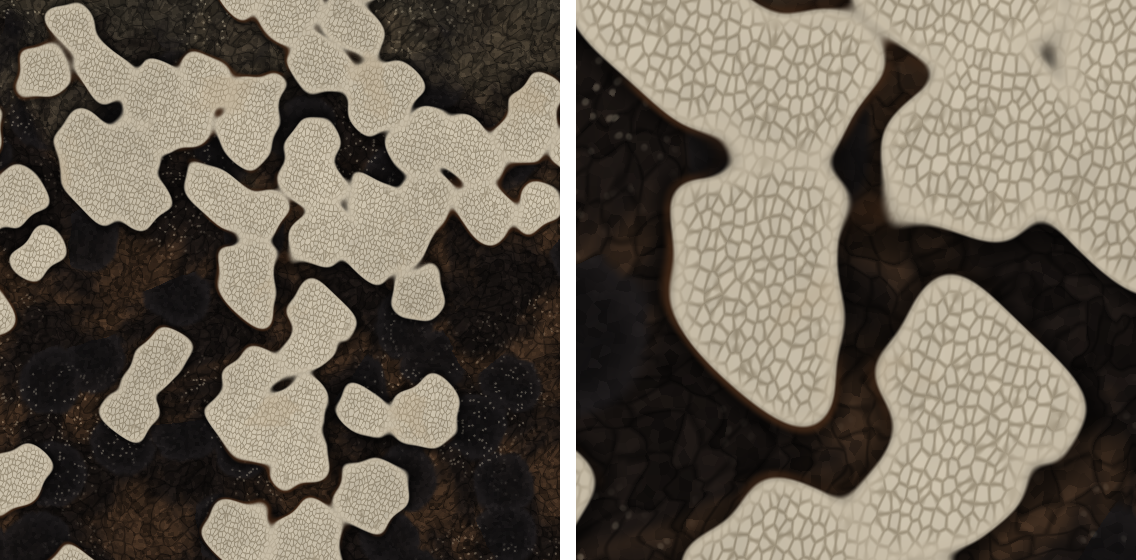
Left: the whole. Right: its middle third, enlarged.
This texture is drawn by a Shadertoy shader. Its source:

```glsl
vec3 hash(vec2 p) {
    vec3 q = fract(p.xyx * vec3(0.1031, 0.1030, 0.0973));
    q += dot(q, q.yxz + 33.33);
    return fract((q.xxy + q.yzz) * q.zyx);
}

// Cellular noise: nearest distance, second distance, random value of the cell
vec3 cells(vec2 p) {
    vec2 base = floor(p);
    vec3 best = vec3(9.0, 9.0, 0.0);
    for (int j = -1; j <= 1; j++)
    for (int i = -1; i <= 1; i++) {
        vec2 id = base + vec2(i, j);
        vec3 h = hash(id + 71.0);
        float d = length(id + 0.1 + 0.8 * h.xy - p);
        if (d < best.x) best = vec3(d, best.x, h.z);
        else best.y = min(best.y, d);
    }
    return best;
}

// Layered, warped sines, roughly -0.8 to 0.8
float waves(vec2 p) {
    float sum = 0.0, amp = 0.5;
    for (int i = 0; i < 5; i++) {
        p = mat2(0.8, 0.6, -0.6, 0.8) * p * 1.9 + 0.7 * sin(p.yx) + 1.3;
        sum += amp * sin(p.x) * sin(p.y);
        amp *= 0.6;
    }
    return sum;
}

float smoothMin(float a, float b, float k) {
    float h = max(k - abs(a - b), 0.0) / k;
    return min(a, b) - h * h * k * 0.25;
}

// Distance to the crust: merged round lobes along a wandering band and column
float crustDistance(vec2 uv) {
    vec2 p = uv * 10.0;
    p += 0.13 * sin(p.yx * 2.7 + vec2(0.4, 2.0)) + 0.045 * sin(p.yx * 8.3 + p * 3.0);
    vec2 base = floor(p);
    float dist = 1.0;
    for (int j = -1; j <= 1; j++)
    for (int i = -1; i <= 1; i++) {
        vec2 id = base + vec2(i, j);
        vec3 h = hash(id + 19.0);
        float column = 1.3 - 0.6 * abs(id.x - 4.8 - 0.8 * sin(id.y * 0.9));
        float band = 1.3 - 0.5 * abs(id.y - 6.2 - 0.9 * sin(id.x * 0.8));
        float growth = max(max(column, band), 0.0);
        if (growth + 1.3 * (h.z - 0.5) > 0.5) {
            vec2 center = id + 0.5 + 0.6 * (h.xy - 0.5);
            float radius = mix(0.42, 0.68, fract(h.x * 7.0 + h.y * 5.0));
            dist = smoothMin(dist, length(p - center) - radius, 0.22);
        }
    }
    return dist / 10.0;
}

vec3 barkColor(vec2 uv, float dist) {
    float crumb = waves(uv * 9.0);
    vec3 grit = cells(uv * 150.0 + crumb);
    vec3 flake = cells(uv * 48.0 + 1.5 * crumb);
    vec3 color = mix(vec3(0.085, 0.068, 0.06), vec3(0.21, 0.15, 0.105), smoothstep(-0.25, 0.45, crumb));

    // Grey crumbly growth near the top
    float lichen = smoothstep(0.7, 0.95, uv.y + 0.25 * crumb);
    color = mix(color, vec3(0.23, 0.21, 0.17), 0.75 * lichen);
    color *= 0.55 + 0.5 * grit.z + 0.45 * flake.z;
    color *= 0.65 + 0.35 * smoothstep(0.0, 0.25, flake.y - flake.x);

    // Black rounded cushions
    vec3 lump = cells(uv * 8.0 + 0.12 * crumb);
    float cushion = smoothstep(0.5, 0.42, lump.x) * step(0.4, lump.z) * (1.0 - 0.8 * lichen);
    vec3 black = vec3(0.075, 0.068, 0.07) * (0.75 + 0.4 * grit.z + 0.5 * smoothstep(0.25, 0.45, lump.x));
    color = mix(color, black, 0.92 * cushion);

    // Pale flecks, gathered in drifts
    float fleck = step(0.82, grit.z) * smoothstep(0.45, 0.15, grit.x);
    color += vec3(0.22, 0.21, 0.18) * fleck * smoothstep(-0.1, 0.5, waves(uv * 6.0 + 4.0));

    // Contact shadow and rusty margin
    color *= mix(0.5, 1.0, smoothstep(0.0, 0.018, dist));
    float rust = smoothstep(0.007, 0.001, dist) * smoothstep(0.0, 0.4, waves(uv * 5.0));
    return mix(color, vec3(0.30, 0.18, 0.10), 0.7 * rust);
}

vec3 crustColor(vec2 uv, float dist) {
    float relief = waves(uv * 5.0 + 2.0);
    vec2 p = mat2(0.96, 0.28, -0.28, 0.96) * uv + 0.006 * relief;
    vec3 pore = cells(p * vec2(150.0, 95.0));
    float bump = smoothstep(0.0, 0.42, pore.y - pore.x);
    float inside = smoothstep(0.002, 0.016, -dist);

    // Slanted pores fade into a smooth pale margin
    vec3 color = mix(vec3(0.61, 0.565, 0.48), vec3(0.785, 0.745, 0.665), bump);
    color *= 0.985 + 0.05 * (pore.z - 0.5) + 0.06 * relief;
    color = mix(vec3(0.78, 0.735, 0.65), color, 0.25 + 0.75 * inside);
    color = mix(color, vec3(0.70, 0.62, 0.50), 0.3 * smoothstep(0.35, 0.7, waves(uv * 8.0 + 7.0)));
    return color * mix(0.86, 1.0, smoothstep(0.0, 0.004, -dist));
}

void mainImage(out vec4 fragColor, in vec2 fragCoord) {
    vec2 uv = fragCoord / iResolution.y;
    float dist = crustDistance(uv);
    float edge = 0.0008 + 0.7 / iResolution.y;
    float cover = smoothstep(edge, -edge, dist);
    fragColor = vec4(mix(barkColor(uv, max(dist, 0.0)), crustColor(uv, min(dist, 0.0)), cover), 1.0);
}
```
